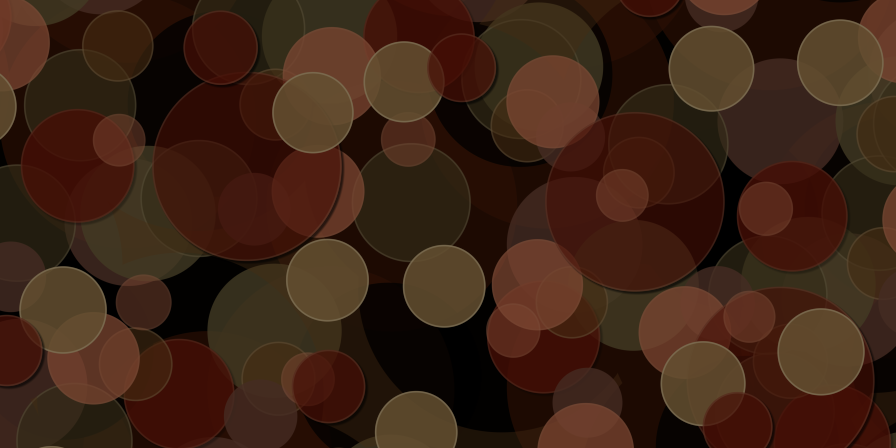
A WebGL 1 fragment shader for this background:

```glsl
precision highp float;
// Translucent overlapping discs in olive, khaki, salmon and deep red on near-black.

uniform vec2 u_resolution;

#define JITTER 0.8
#define RIM_WIDTH 0.0035
#define RIM_COLOR vec3(0.56, 0.52, 0.42)
#define SHADOW_SHIFT vec2(0.005, -0.005)
#define EMBER vec3(0.17, 0.06, 0.015)
#define MAUVE vec3(0.27, 0.17, 0.135)
#define OLIVE vec3(0.26, 0.23, 0.14)
#define DARK_OLIVE vec3(0.20, 0.17, 0.09)
#define BROWN vec3(0.27, 0.17, 0.07)
#define KHAKI vec3(0.39, 0.31, 0.19)
#define SALMON vec3(0.48, 0.27, 0.19)
#define RED vec3(0.27, 0.055, 0.02)

vec2 hash22(vec2 p) {
  vec3 q = fract(p.xyx * vec3(0.1031, 0.1030, 0.0973));
  q += dot(q, q.yzx + 33.33);
  return fract((q.xx + q.yz) * q.zy);
}

// Each layer gets its own shift of the grid.
vec2 gridPoint(vec2 p, float spacing, float seed) {
  return p / spacing + 40.0 * hash22(vec2(seed, seed + 7.0));
}

// Vector from the jittered centre of a cell to the grid point.
vec2 fromCentre(vec2 g, vec2 cell, float seed) {
  vec2 offset = hash22(cell + seed * 17.0) - 0.5;
  return g - cell - 0.5 - JITTER * offset;
}

// Antialiased coverage of a signed distance.
float fill(float d) {
  float pixel = 1.0 / u_resolution.y;
  return 1.0 - smoothstep(-0.7 * pixel, 0.7 * pixel, d);
}

// One layer of scattered discs, with an optional light rim and cast shadow.
vec3 discs(vec3 under, vec2 p, float spacing, float radius, vec3 paint,
           float alpha, float rim, float shadow, float seed) {
  vec2 g = gridPoint(p, spacing, seed);
  vec2 home = floor(g);
  vec3 color = under;
  for (int y = -1; y <= 1; y++) {
    for (int x = -1; x <= 1; x++) {
      vec2 cell = home + vec2(float(x), float(y));
      vec2 v = spacing * fromCentre(g, cell, seed);
      float size = radius * (0.96 + 0.08 * hash22(cell + seed * 5.0).y);
      float d = length(v) - size;
      float inside = fill(d);
      float shade = 1.0 - smoothstep(-0.003, 0.004, length(v - SHADOW_SHIFT) - size);
      color *= 1.0 - shadow * shade * (1.0 - inside);
      color = mix(color, paint, alpha * inside);
      float ring = inside * (1.0 - fill(d + RIM_WIDTH));
      color = mix(color, RIM_COLOR, rim * ring);
    }
  }
  return color;
}

// Cusped shapes left between crowded discs.
float gaps(vec2 p, float spacing, float radius, float seed) {
  vec2 g = gridPoint(p, spacing, seed);
  vec2 home = floor(g);
  float nearest = 8.0;
  for (int y = -1; y <= 1; y++) {
    for (int x = -1; x <= 1; x++) {
      vec2 cell = home + vec2(float(x), float(y));
      nearest = min(nearest, length(fromCentre(g, cell, seed)));
    }
  }
  return fill(radius - nearest * spacing);
}

void main() {
  vec2 p = gl_FragCoord.xy / u_resolution.y;
  vec3 color = vec3(0.006, 0.002, 0.0);

  // Dim backdrop: glowing patches cut by dark rounds
  color = discs(color, p, 0.50, 0.28, EMBER, 0.65, 0.0, 0.0, 1.0);
  color = discs(color, p, 0.62, 0.20, vec3(0.0), 0.75, 0.0, 0.0, 2.0);

  // Broad muted discs
  color = discs(color, p, 0.62, 0.146, MAUVE, 0.80, 0.0, 0.0, 3.0);
  color = discs(color, p, 0.56, 0.146, OLIVE, 0.80, 0.0, 0.0, 4.0);
  color = discs(color, p, 0.48, 0.130, DARK_OLIVE, 0.65, 0.22, 0.0, 5.0);
  color = mix(color, BROWN, 0.40 * gaps(p, 0.50, 0.32, 6.0));

  // Middle layer
  color = discs(color, p, 0.70, 0.128, RED, 0.80, 0.14, 0.3, 7.0);
  color = discs(color, p, 0.48, 0.083, BROWN, 0.60, 0.22, 0.0, 8.0);
  color = discs(color, p, 0.52, 0.080, MAUVE, 0.80, 0.0, 0.0, 9.0);
  color = discs(color, p, 0.52, 0.106, SALMON, 0.75, 0.08, 0.0, 10.0);

  // Large red glass, then the crisp small discs
  color = discs(color, p, 0.95, 0.208, RED, 0.62, 0.18, 0.6, 11.0);
  color = discs(color, p, 0.50, 0.060, SALMON, 0.50, 0.08, 0.0, 12.0);
  color = discs(color, p, 0.48, 0.094, KHAKI, 0.85, 0.50, 0.0, 13.0);
  color = discs(color, p, 0.70, 0.080, RED, 0.72, 0.18, 0.6, 14.0);

  gl_FragColor = vec4(color, 1.0);
}
```
